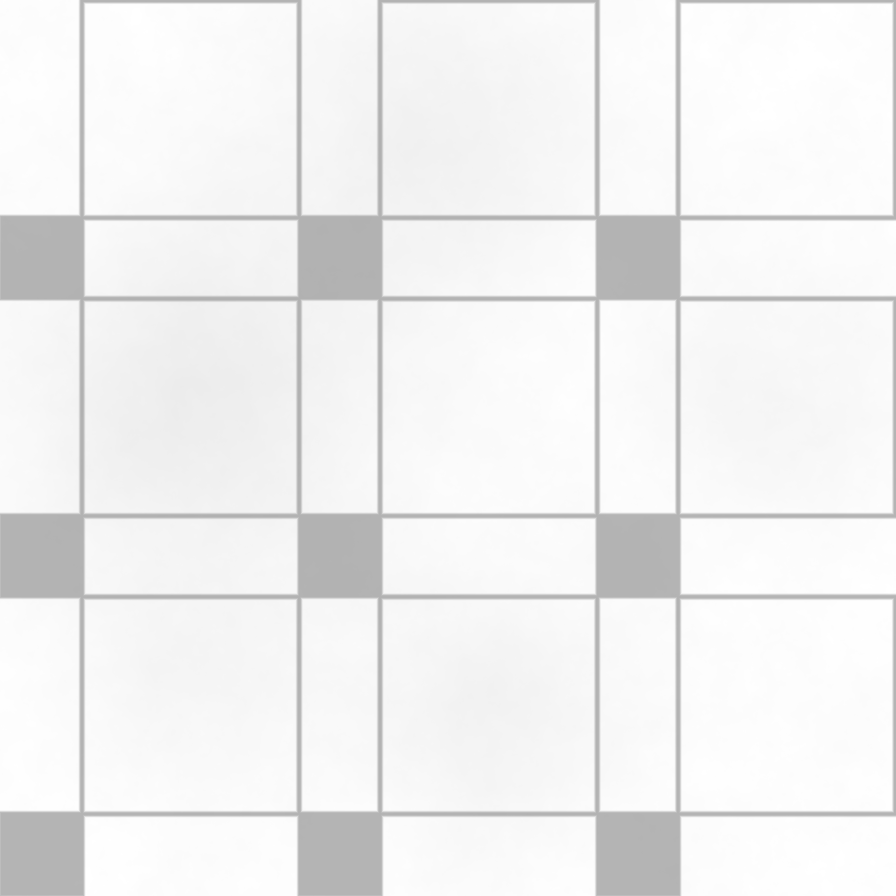
Write a WebGL 1 fragment shader that draws this pattern.

```glsl
precision highp float;

uniform vec2 u_resolution;

vec2 hashGradient(vec2 cell) {
  vec3 p = fract(cell.xyx * vec3(0.1031, 0.1030, 0.0973));
  p += dot(p, p.yzx + 33.33);
  float angle = 6.2832 * fract((p.x + p.y) * p.z);
  return vec2(cos(angle), sin(angle));
}

float gradientNoise(vec2 p) {
  vec2 i = floor(p);
  vec2 f = fract(p);
  vec2 w = f * f * f * (f * (f * 6.0 - 15.0) + 10.0);
  float a = dot(hashGradient(i), f);
  float b = dot(hashGradient(i + vec2(1.0, 0.0)), f - vec2(1.0, 0.0));
  float c = dot(hashGradient(i + vec2(0.0, 1.0)), f - vec2(0.0, 1.0));
  float d = dot(hashGradient(i + 1.0), f - 1.0);
  return mix(mix(a, b, w.x), mix(c, d, w.x), w.y);
}

float fbm(vec2 p) {
  float sum = 0.0;
  float amplitude = 0.5;
  for (int octave = 0; octave < 5; octave++) {
    sum += amplitude * gradientNoise(p);
    p = mat2(1.6, 1.2, -1.2, 1.6) * p + 7.3;
    amplitude *= 0.6;
  }
  return sum;
}

float squareDistance(vec2 p, float halfSide) {
  vec2 q = abs(p);
  return max(q.x, q.y) - halfSide;
}

float smudge(vec2 p, vec2 center, float radius) {
  vec2 q = (p - center) / radius;
  return exp(-dot(q, q));
}

// Pale paper with broad grey smudges and fine cloudy wear
float paperShade(vec2 uv) {
  float shade = 0.994;
  shade -= 0.062 * smudge(uv, vec2(0.22, 0.55), 0.20);
  shade -= 0.040 * smudge(uv, vec2(0.55, 0.21), 0.16);
  shade -= 0.045 * smudge(uv, vec2(0.48, 0.84), 0.19);
  shade -= 0.028 * smudge(uv, vec2(0.86, 0.56), 0.15);
  shade -= 0.028 * smudge(uv, vec2(0.22, 0.24), 0.13);
  return shade + 0.018 * fbm(uv * 7.0) + 0.010 * fbm(uv * 34.0);
}

void main() {
  vec2 uv = gl_FragCoord.xy / u_resolution;
  float soft = max(0.0019, 0.8 / u_resolution.y);

  // Three by three outlined squares, each with a solid square at its lower left
  float shapeDistance = 1.0;
  for (int row = 0; row < 3; row++) {
    for (int column = 0; column < 3; column++) {
      vec2 p = uv - 0.3327 * vec2(float(column), float(row));
      float outline = abs(squareDistance(p - 0.2127, 0.1212)) - 0.0027;
      float solid = squareDistance(p - 0.0469, 0.0474);
      shapeDistance = min(shapeDistance, min(outline, solid));
    }
  }
  float ink = 1.0 - smoothstep(-soft, soft, shapeDistance);

  // Ink takes on a little of the paper's unevenness
  float paper = paperShade(uv);
  float inkShade = 0.70 + 0.25 * (paper - 0.97);
  gl_FragColor = vec4(vec3(clamp(mix(paper, inkShade, ink), 0.0, 1.0)), 1.0);
}
```
